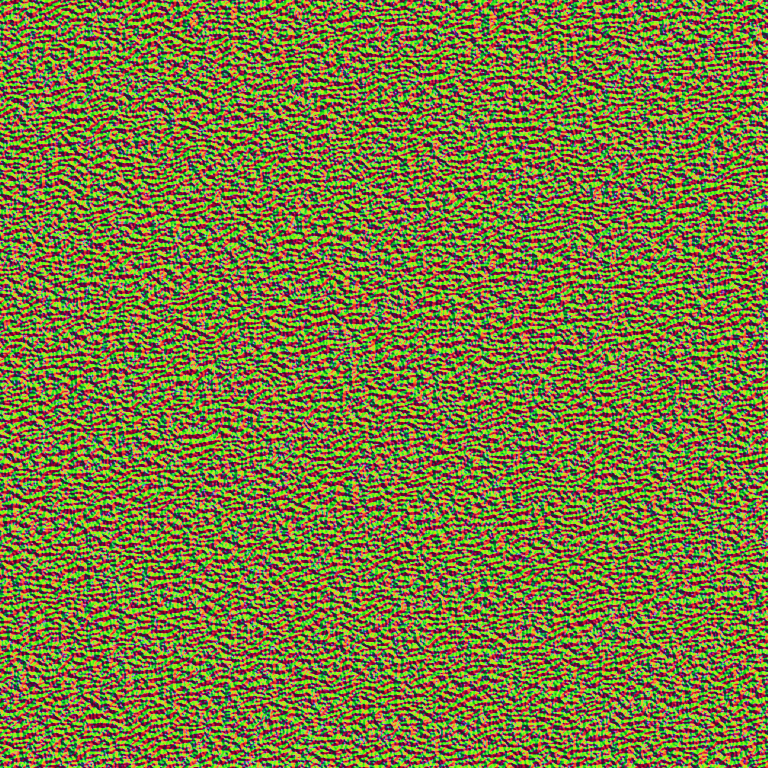
Reproduce this texture map procedurally as a Shadertoy shader.

```glsl
// Fine wrinkled relief, coloured by its surface direction:
// red and green show the sideways and upward tilt, blue the flatness.
// The height is stretched gradient noise, gently sheared, plus round grain.

// Random unit vector for a lattice corner
vec2 cornerDirection(vec2 cell) {
    uvec2 q = uvec2(ivec2(cell) + 4096);
    uint h = q.x * 1597334677u ^ q.y * 3812015801u;
    h = (h ^ (h >> 15)) * 2246822519u;
    h = (h ^ (h >> 13)) * 3266489917u;
    h ^= h >> 16;
    float angle = 6.28318 * float(h & 65535u) / 65536.0;
    return vec2(cos(angle), sin(angle));
}

float gradientNoise(vec2 p) {
    vec2 cell = floor(p), f = p - cell;
    vec2 u = f * f * f * (f * (f * 6.0 - 15.0) + 10.0);
    vec2 right = vec2(1, 0), up = vec2(0, 1);
    float a = dot(cornerDirection(cell), f);
    float b = dot(cornerDirection(cell + right), f - right);
    float c = dot(cornerDirection(cell + up), f - up);
    float d = dot(cornerDirection(cell + 1.0), f - 1.0);
    return mix(mix(a, b, u.x), mix(c, d, u.x), u.y);
}

// Short flat wrinkles rising to the right, with round grain on top
float height(vec2 p) {
    float grain = gradientNoise(p * 240.0 + 37.3);
    p.y += 0.008 * gradientNoise(p * 22.0) - 0.14 * p.x;
    return gradientNoise(p * vec2(95, 160)) + 0.45 * grain;
}

vec3 reliefColour(vec2 p) {
    const float stepSize = 0.0005;
    float h = height(p);
    vec2 slope = vec2(height(p + vec2(stepSize, 0)),
                      height(p + vec2(0, stepSize))) - h;
    vec3 normal = normalize(vec3(-slope * 0.039 / stepSize, 1.0));
    // Slopes facing down keep a little more blue
    float blue = normal.z - 0.05 * normal.y;
    return clamp(vec3(normal.xy * 0.5 + vec2(0.49, 0.48), blue), 0.0, 1.0);
}

void mainImage(out vec4 fragColor, in vec2 fragCoord) {
    // Average four samples per pixel to smooth the edges
    vec3 colour = vec3(0);
    for (int i = 0; i < 4; i++) {
        vec2 offset = vec2(i % 2, i / 2) * 0.5 - 0.25;
        colour += reliefColour((fragCoord + offset) / iResolution.y);
    }
    fragColor = vec4(colour / 4.0, 1.0);
}
```
